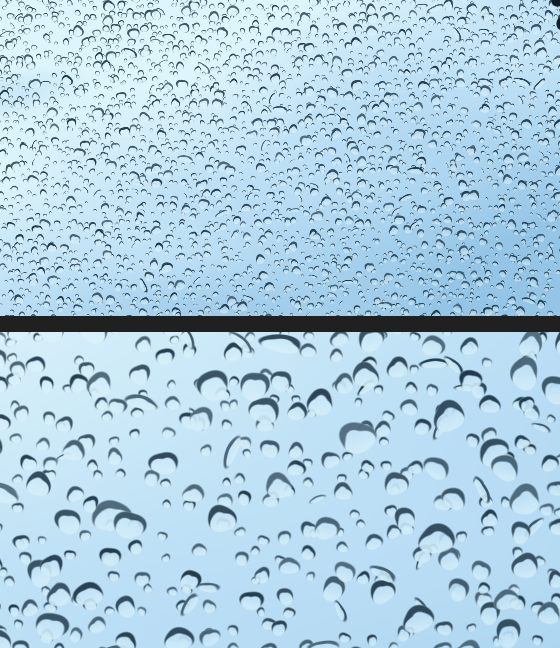
Top, the full canvas; bottom, a detail of the centre.
Give the GLSL for this texture, as a WebGL 2 fragment shader.

```glsl
#version 300 es
precision highp float;

uniform vec2 u_resolution;
out vec4 fragColor;

#define LARGE_CELL 0.040
#define SMALL_CELL 0.026
#define LARGE_SHARE 0.86
#define SMALL_SHARE 0.74
#define JITTER 0.85
#define EDGE_SOFTNESS 0.0024
#define RIM_STRENGTH 0.95
#define SKY_CONTRAST 1.7
#define RIM_COLOR vec3(0.09, 0.19, 0.26)
#define SKY_DEEP vec3(0.58, 0.77, 0.90)
#define SKY_MID vec3(0.73, 0.87, 0.96)
#define SKY_PALE vec3(0.87, 0.96, 0.985)

vec3 hash3(vec2 p) {
    vec3 q = fract(p.xyx * vec3(0.1031, 0.1030, 0.0973));
    q += dot(q, q.yxz + 33.33);
    return fract((q.xxy + q.yzz) * q.zyx);
}

float valueNoise(vec2 p) {
    vec2 i = floor(p), f = fract(p);
    f = f * f * (3.0 - 2.0 * f);
    float low = mix(hash3(i).x, hash3(i + vec2(1, 0)).x, f.x);
    float high = mix(hash3(i + vec2(0, 1)).x, hash3(i + vec2(1, 1)).x, f.x);
    return mix(low, high, f.y);
}

float fillMask(float dist, float edge) {
    return 1.0 - smoothstep(-0.5 * edge, 0.5 * edge, dist);
}

// Blurred sky: pale at the upper left, deeper at the lower right
vec3 skyColor(vec2 uv) {
    float slope = 0.5 * uv.y - 0.47 * uv.x;
    float clouds = valueNoise(uv * vec2(3.0, 5.0) + 4.0) - 0.5;
    float band = exp(-pow((uv.y - 0.70 - 0.35 * uv.x) * 16.0, 2.0)) * (1.0 - smoothstep(0.0, 0.22, uv.x));
    float tone = 0.57 + SKY_CONTRAST * slope + 0.28 * clouds - 0.35 * band;
    tone = clamp(tone, 0.0, 1.0);
    vec3 deepPart = mix(SKY_DEEP, SKY_MID, min(tone * 2.0, 1.0));
    return mix(deepPart, SKY_PALE, max(tone * 2.0 - 1.0, 0.0));
}

// Scattered drops, each with a dark upper crescent and a bright lower body
vec3 addDrops(vec3 color, vec3 sky, vec2 p, vec2 uv, float cell, vec2 radii, float share, float seed) {
    float edge = max(EDGE_SOFTNESS, 1.0 / u_resolution.y);
    float ringness = smoothstep(0.35, 1.1, uv.y - 0.7 * uv.x + 0.25);
    float sizeScale = mix(0.88, 1.12, clamp(0.5 + 0.7 * (uv.y - 0.5) - 0.3 * (uv.x - 0.5), 0.0, 1.0));
    vec2 home = floor(p / cell);
    for (int y = -1; y <= 1; y++) {
        for (int x = -1; x <= 1; x++) {
            vec2 id = home + vec2(x, y);
            vec3 place = hash3(id + seed);
            vec3 form = hash3(id + seed + 71.7);
            if (place.z > share) continue;

            vec2 q = p - (id + 0.5 + (place.xy - 0.5) * JITTER) * cell;
            float radius = cell * mix(radii.x, radii.y, form.x * form.x) * sizeScale;

            // A few drops are drawn out into slanted streaks
            float streak = step(0.94, form.z);
            float tilt = (form.y - 0.5) * mix(0.9, 2.4, streak);
            float c = cos(tilt), s = sin(tilt);
            q = mat2(c, -s, s, c) * q;
            q.x /= mix(0.88 + 0.34 * form.z, 1.75, streak);
            q.y /= mix(1.0, 0.65, streak);

            float angle = atan(q.y, q.x);
            float wobble = 1.0 + 0.07 * sin(2.0 * angle + 40.0 * form.y) + 0.06 * sin(3.0 * angle + 50.0 * form.z);
            float body = fillMask(length(q) - radius * wobble, edge);
            vec2 lens = q + vec2(0.0, radius * mix(0.42, 0.22, ringness));
            float inner = fillMask(length(lens) - radius * wobble * mix(0.90, 0.79, ringness), edge);

            float glow = smoothstep(0.5, -0.9, q.y / radius);
            vec3 inside = mix(sky, SKY_PALE, 0.15 + 0.45 * glow);
            color = mix(color, inside, body * 0.9);
            float strength = RIM_STRENGTH * mix(0.68, 1.0, fract(place.z * 17.0));
            color = mix(color, RIM_COLOR, body * (1.0 - inner) * strength);
        }
    }
    return color;
}

void main() {
    vec2 uv = gl_FragCoord.xy / u_resolution;
    vec2 p = gl_FragCoord.xy / u_resolution.y;
    float aspect = u_resolution.x / u_resolution.y;

    vec3 sky = skyColor(uv);
    vec3 color = sky;
    color = addDrops(color, sky, p, uv, SMALL_CELL, vec2(0.17, 0.32), SMALL_SHARE, 13.0);
    color = addDrops(color, sky, p, uv, LARGE_CELL, vec2(0.20, 0.41), LARGE_SHARE, 157.0);

    // Dark leaf tip in the upper right corner
    vec2 corner = p - vec2(aspect, 1.0);
    float tip = length((corner + vec2(0.008, 0.005)) * vec2(1.0, 1.2)) - 0.019;
    tip = min(tip, length((corner + vec2(0.0, 0.075)) * vec2(1.6, 1.0)) - 0.018);
    color = mix(color, RIM_COLOR * 0.6, fillMask(tip, 0.006));

    fragColor = vec4(color, 1.0);
}
```
